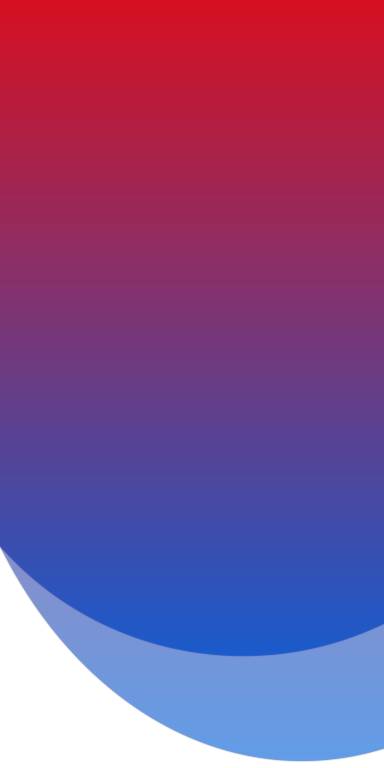
Give the GLSL for this background, as a Shadertoy shader.

```glsl
// Signed distance to a bowl: the lower half of an ellipse, open towards the top
float bowlDistance(vec2 p, vec2 center, vec2 radii) {
    vec2 q = p - center;
    q.y = min(q.y, 0.0);
    vec2 n = q / radii;
    float k = length(n);
    return k * (k - 1.0) / max(length(n / radii), 0.001);
}

// Smooth coverage of the inside of a shape
float fill(float d, float pixel) {
    return 1.0 - smoothstep(-0.6 * pixel, 0.6 * pixel, d);
}

// Thin line along the outline of a shape
float outline(float d, float pixel) {
    return 1.0 - smoothstep(0.0, 0.0015 + pixel, abs(d));
}

void mainImage(out vec4 fragColor, in vec2 fragCoord) {
    // Canvas is 1 wide and 2 high
    vec2 p = fragCoord / iResolution.xy * vec2(1.0, 2.0);
    float pixel = 1.0 / iResolution.x;

    float outer = bowlDistance(p, vec2(0.786, 1.247), vec2(0.9375, 1.229));
    float inner = bowlDistance(p, vec2(0.633, 1.135), vec2(0.844));

    // Pale blue bowl on white
    vec3 paleBlue = mix(vec3(0.38, 0.615, 0.91), vec3(0.52, 0.56, 0.795),
                        clamp((p.y - 0.018) / 0.524, 0.0, 1.0));
    vec3 color = mix(vec3(1.0), paleBlue, fill(outer, pixel));
    color = mix(color, vec3(0.58, 0.62, 0.72), 0.35 * outline(outer, pixel));

    // Red to blue bowl in front
    vec3 redToBlue = mix(vec3(0.84, 0.063, 0.13), vec3(0.102, 0.357, 0.80),
                         clamp((2.0 - p.y) / 1.708, 0.0, 1.0));
    color = mix(color, redToBlue, fill(inner, pixel));
    color = mix(color, vec3(0.42, 0.45, 0.70), 0.3 * outline(inner, pixel));

    fragColor = vec4(color, 1.0);
}
```
